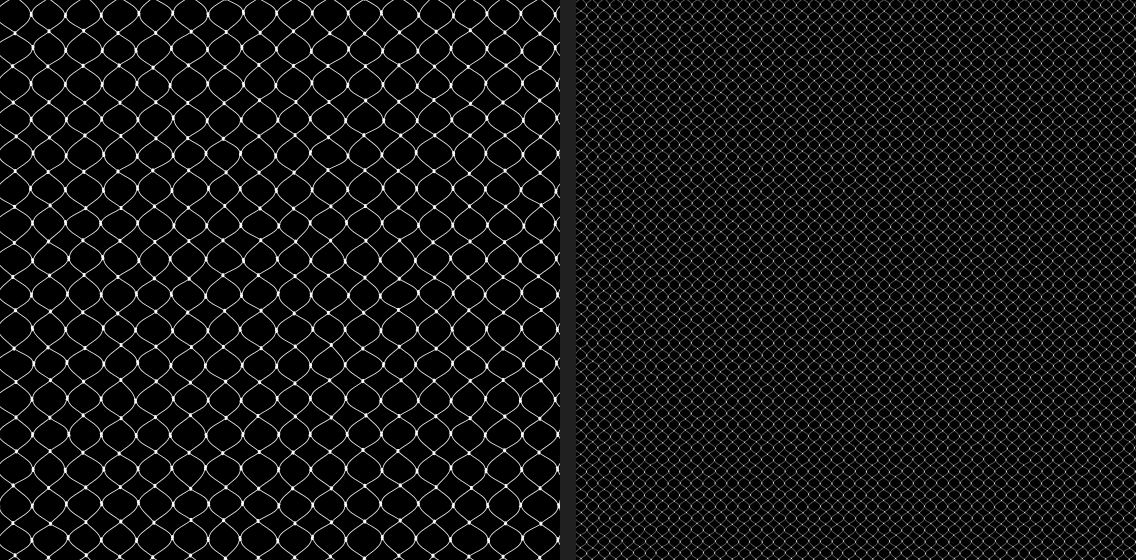
Left, the tile; right, the same tile 3 across and 3 down.
This pattern is drawn by a Shadertoy shader. Its source:

```glsl
// Knotted wire netting: pale wires on black, bowing between two staggered
// lattices of clasps. Each wire is a curve x(y) from a tall clasp to a short one;
// clasp positions are jittered by a hash of the wrapped cell, so the net tiles.

#define REPEATS 16.0                // meshes across and down
#define PHASE vec2(0.915, 0.59)     // lattice offset, in meshes
#define WIRE_WIDTH 0.0225           // all lengths below are in meshes
#define PAIR_GAP 0.022              // half spacing of the wires inside a tall clasp
#define JITTER 0.055                // clasp displacement
#define SLACK 0.025                 // random bow of each wire
#define TALL_CLASP vec2(0.039, 0.076)
#define SHORT_CLASP vec2(0.042, 0.056)
#define RIB_DEPTH 0.004             // notches of the wrapped clasps
#define WIRE_COLOUR vec3(0.98)
#define GROUND_COLOUR vec3(0.0)

float hash(vec2 id, float seed) {
    id = mod(id, REPEATS);
    return fract(sin(dot(id, vec2(127.1, 311.7)) + seed * 74.7) * 43758.5453);
}

float signedHash(vec2 id, float seed) {
    return 2.0 * hash(id, seed) - 1.0;
}

vec2 jitter(vec2 id, float seed) {
    return JITTER * vec2(signedHash(id, seed), signedHash(id, seed + 1.0));
}

// Box-filtered coverage of a line, correct below one pixel of width
float lineCoverage(float d, float pixel) {
    float h = 0.5 * WIRE_WIDTH;
    return clamp((d + h) / pixel + 0.5, 0.0, 1.0)
         - clamp((d - h) / pixel + 0.5, 0.0, 1.0);
}

// Upright at the tall clasp, flat in the shoulder, steeper again at the short one
float wire(vec2 p, vec2 tall, vec2 small, float bow, float pixel) {
    float rise = small.y - tall.y;
    float t = (p.y - tall.y) / rise;
    if (t < 0.0 || t > 1.0) return 0.0;
    float bend = t * t * (1.0 + 1.1 * t - 1.1 * t * t);
    float bendSlope = t * (2.0 + 3.3 * t - 4.4 * t * t);
    float run = small.x - tall.x;
    float x = tall.x + run * bend + bow * 16.0 * t * t * (1.0 - t) * (1.0 - t);
    float slope = run * bendSlope / rise;
    return lineCoverage((p.x - x) * inversesqrt(1.0 + slope * slope), pixel);
}

// Ribbed rounded box
float clasp(vec2 p, vec2 halfSize, float tilt, float pixel) {
    float c = cos(tilt), s = sin(tilt);
    p = vec2(c * p.x + s * p.y, c * p.y - s * p.x);
    float radius = 0.022;
    halfSize.x += RIB_DEPTH * cos(p.y * 150.0);
    vec2 q = abs(p) - halfSize + radius;
    float d = length(max(q, 0.0)) + min(max(q.x, q.y), 0.0) - radius;
    return clamp(0.5 - d / pixel, 0.0, 1.0);
}

void mainImage(out vec4 fragColor, in vec2 fragCoord) {
    vec2 p = fragCoord / iResolution.xy * REPEATS - PHASE;
    float pixel = REPEATS / iResolution.y;
    vec2 base = floor(p - 0.5);
    float cover = 0.0;

    // The four nearest short clasps, each joined to four tall ones
    for (int k = 0; k < 4; k++) {
        vec2 id = base + vec2(k % 2, k / 2);
        vec2 small = id + 0.5 + jitter(id, 1.0);
        float tilt = 0.3 * signedHash(id, 3.0);
        cover = max(cover, clasp(p - small, SHORT_CLASP, tilt, pixel));

        for (int j = 0; j < 4; j++) {
            vec2 corner = vec2(j % 2, j / 2);
            vec2 tallId = id + corner;
            vec2 tall = tallId + jitter(tallId, 5.0);
            tilt = 0.15 * signedHash(tallId, 7.0);
            cover = max(cover, clasp(p - tall, TALL_CLASP, tilt, pixel));

            tall.x += PAIR_GAP * (1.0 - 2.0 * corner.x);
            float bow = SLACK * signedHash(id, 9.0 + float(j));
            cover = max(cover, wire(p, tall, small, bow, pixel));
        }
    }

    fragColor = vec4(mix(GROUND_COLOUR, WIRE_COLOUR, cover), 1.0);
}
```
